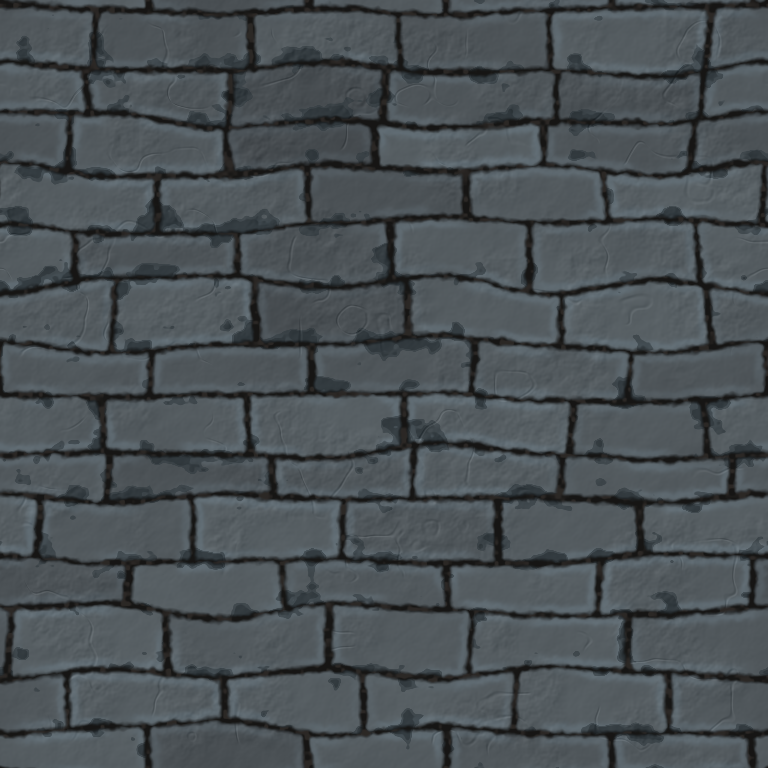
Reproduce this texture procedurally as a Shadertoy shader.

```glsl
// Weathered slate brick wall: 14 wavy courses of 5 bricks, with dark rough joints.
// Each pixel finds its course and brick, then a rounded distance to the brick edge
// drives the mortar, pale rim and chips; periodic noise adds relief and hairlines.

const float ROWS = 14.0;
const float COLS = 5.0;
const float TAU = 6.28319;

const vec3 MORTAR_DARK = vec3(0.085, 0.083, 0.078);
const vec3 MORTAR_LIGHT = vec3(0.17, 0.155, 0.145);
const vec3 SLATE_DARK = vec3(0.265, 0.285, 0.30);
const vec3 SLATE_LIGHT = vec3(0.335, 0.365, 0.382);
const vec3 RIM = vec3(0.40, 0.455, 0.49);
const vec3 CHIP = vec3(0.19, 0.225, 0.245);

// Sideways shift of each course, in bricks, from the top down
const float SHIFT[14] = float[14](0.57, 0.565, 0.49, 0.99, 0.49, 0.675, 0.04,
                                  0.66, 0.71, 0.185, 0.885, 0.13, 0.40, 0.96);

float hash(vec2 p) {
    return fract(sin(dot(p, vec2(127.1, 311.7))) * 43758.55);
}

// Value noise that wraps over the unit square
float noise(vec2 uv, vec2 freq) {
    vec2 p = uv * freq;
    vec2 f = fract(p);
    vec2 a = mod(floor(p), freq);
    vec2 b = mod(a + 1.0, freq);
    f = f * f * (3.0 - 2.0 * f);
    return mix(mix(hash(a), hash(vec2(b.x, a.y)), f.x),
               mix(hash(vec2(a.x, b.y)), hash(b), f.x), f.y);
}

float fbm(vec2 uv, vec2 freq) {
    float sum = 0.0, gain = 0.55;
    for (int i = 0; i < 3; i++) {
        sum += gain * noise(uv, freq);
        freq *= 2.0;
        gain *= 0.5;
    }
    return sum / 0.9625;
}

// Height of the wavy bed joint above course k, in courses from the top
float bedJoint(float k, float x) {
    float line = mod(k, ROWS);
    float wave = noise(vec2(x, line / ROWS), vec2(7.0, ROWS)) - 0.5;
    return k + 0.2 + 0.08 * cos(TAU * (k - 6.7) / 7.0) + 0.38 * wave;
}

// Position of the slightly tilted upright joint left of brick c
float headJoint(float c, float row, float height) {
    vec2 id = vec2(mod(c, COLS), row);
    float tilt = hash(id + 31.0) - 0.5;
    return c + 0.14 * (hash(id + 7.0) - 0.5) + 0.07 * tilt * (height - 0.5);
}

// Depth inside a brick with rounded corners, from its distances to the joints
float roundedDepth(vec2 gap, float radius) {
    vec2 inset = radius - gap;
    return radius - length(max(inset, 0.0)) - min(max(inset.x, inset.y), 0.0);
}

// Thin contour lines, broken up by a patch mask
float hairline(vec2 uv, float freq) {
    float contour = abs(fbm(uv, vec2(freq)) - 0.5);
    float patches = smoothstep(0.52, 0.68, noise(uv, vec2(freq + 6.0)));
    return patches * (1.0 - smoothstep(0.0, 0.018, contour));
}

float relief(vec2 uv) {
    float rough = smoothstep(0.35, 0.8, noise(uv, vec2(17.0)));
    return fbm(uv, vec2(64.0)) * (0.12 + 0.3 * rough) - 0.09 * hairline(uv, 12.0);
}

void mainImage(out vec4 fragColor, in vec2 fragCoord) {
    vec2 uv = fragCoord / iResolution.xy;
    float pixel = 1.0 / iResolution.y;

    // Ragged edges come from warping the plane
    vec2 warp = vec2(fbm(uv, vec2(60.0)), fbm(uv, vec2(71.0))) - 0.5;
    vec2 p = uv + 0.0055 * warp;

    // Course and brick that hold this point
    float v = (1.0 - p.y) * ROWS;
    float k = floor(v - 0.2);
    if (v < bedJoint(k, p.x)) k -= 1.0;
    else if (v > bedJoint(k + 1.0, p.x)) k += 1.0;
    float top = bedJoint(k, p.x), bottom = bedJoint(k + 1.0, p.x);
    float row = mod(k, ROWS);
    float height = (v - top) / (bottom - top);
    float u = p.x * COLS - SHIFT[int(row)];
    float c = floor(u);
    if (u < headJoint(c, row, height)) c -= 1.0;
    else if (u > headJoint(c + 1.0, row, height)) c += 1.0;
    float left = headJoint(c, row, height), right = headJoint(c + 1.0, row, height);
    vec2 brick = vec2(mod(c, COLS), row);

    // Depth into the brick, in canvas units
    vec2 gap = vec2(min(u - left, right - u) / COLS, min(v - top, bottom - v) / ROWS);
    float depth = roundedDepth(gap - vec2(0.0033, 0.0022), 0.006);
    depth += 0.003 * (noise(uv, vec2(130.0)) - 0.5) + 0.003 * (noise(uv, vec2(23.0)) - 0.5);

    // Slate tone with soft blotches and a pale worn rim
    float tone = sqrt(hash(brick + 3.0));
    float blotch = fbm(uv, vec2(11.0)) - 0.5;
    vec3 color = mix(SLATE_DARK, SLATE_LIGHT, clamp(tone * 1.1 + 0.5 * blotch, 0.0, 1.1));
    float rimOffset = (depth - 0.007) / 0.0055;
    float rim = exp(-rimOffset * rimOffset) * (0.15 + 0.55 * tone);
    color = mix(color, RIM, rim * smoothstep(0.15, 0.6, noise(uv, vec2(19.0))));

    // Broken chips, mostly along the lower edges
    float wear = fbm(uv, vec2(32.0, 40.0)) + 0.14 * (hash(brick + 17.0) - 0.5);
    wear -= 0.64 + 8.0 * depth - 0.07 * smoothstep(0.3, 0.9, height);
    color = mix(color, CHIP, 0.6 * smoothstep(0.0, 0.012 + 8.0 * pixel, wear));
    color = mix(color, CHIP * 0.85, 0.6 * smoothstep(0.06, 0.08 + 8.0 * pixel, wear));

    // Light from the upper left
    color += 0.6 * (relief(uv) - relief(uv + vec2(-0.0016, 0.0016)));

    // Shaded brick edge and grainy mortar
    color *= mix(0.62, 1.0, smoothstep(0.0, 0.0045, depth));
    float grain = smoothstep(0.45, 0.85, noise(uv, vec2(150.0)));
    vec3 mortar = mix(MORTAR_DARK, MORTAR_LIGHT, grain);
    color = mix(mortar, color, smoothstep(-0.0006 - pixel, 0.0006 + pixel, depth));
    fragColor = vec4(color, 1.0);
}
```
